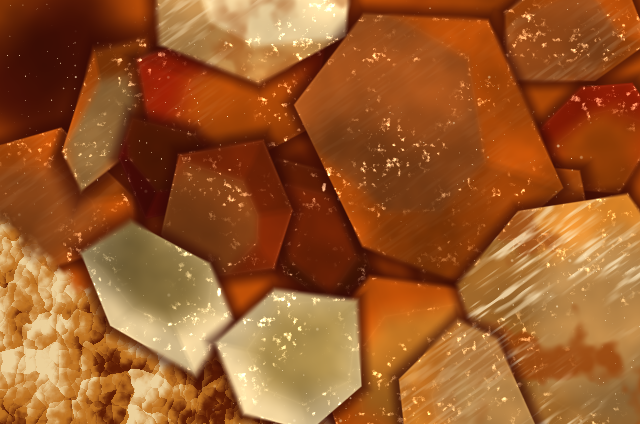
This texture is drawn by a Shadertoy shader. Its source:

```glsl
const float TAU = 6.2831853;
const vec3 UMBER = vec3(.2, .03, .015);
const vec3 RUST = vec3(.46, .14, .02);
const vec3 RED = vec3(.56, .11, .015);
const vec3 AMBER = vec3(.65, .27, .025);
const vec3 GOLD = vec3(.75, .45, .13);
const vec3 TAN = vec3(.68, .49, .26);
const vec3 PALE = vec3(.84, .74, .55);
const vec3 GLINT = vec3(1., .91, .74);

vec2 hash2(vec2 p) {
    vec3 q = fract(vec3(p.xyx) * vec3(.1031, .1030, .0973));
    q += dot(q, q.yzx + 33.33);
    return fract((q.xx + q.yz) * q.zy);
}

float noise(vec2 p) {
    vec2 cell = floor(p), f = fract(p);
    f = f * f * (3. - 2. * f);
    float low = mix(hash2(cell).x, hash2(cell + vec2(1, 0)).x, f.x);
    float high = mix(hash2(cell + vec2(0, 1)).x, hash2(cell + vec2(1, 1)).x, f.x);
    return mix(low, high, f.y);
}

vec2 turned(vec2 v, float angle) {
    float c = cos(angle), s = sin(angle);
    return vec2(c * v.x + s * v.y, c * v.y - s * v.x);
}

float fbm(vec2 p) {
    float sum = 0., weight = .53;
    for (int i = 0; i < 4; i++) {
        sum += weight * noise(p);
        p = turned(p, .6) * 2.03 + 7.3;
        weight *= .5;
    }
    return sum;
}

// Voronoi cell: offset to its centre and a random tone
vec3 grainCell(vec2 p) {
    vec2 base = floor(p), nearest = vec2(9), id = base;
    for (int y = -1; y <= 1; y++)
    for (int x = -1; x <= 1; x++) {
        vec2 cell = base + vec2(x, y), r = cell + hash2(cell) - p;
        if (dot(r, r) < dot(nearest, nearest)) { nearest = r; id = cell; }
    }
    return vec3(nearest, hash2(id + 17.).y);
}

// Fine broken scratches along one direction, gathered in patches
float scratches(vec2 p, float angle) {
    vec2 q = turned(p, angle);
    float fine = .5 * noise(q * vec2(26, 190)) + .5 * noise(q * vec2(13, 90));
    float gathered = smoothstep(.3, .6, fbm(q * vec2(4, 9) + 2.));
    return gathered * (.12 + .88 * smoothstep(.42, .78, fine));
}

// Sparse round specks
float specks(vec2 p, float scale, float share) {
    vec2 cell = floor(p * scale), f = fract(p * scale), h = hash2(cell + 51.);
    float radius = .06 + .16 * h.y * h.y;
    float spot = smoothstep(radius, radius * .2, length(f - .25 - .5 * h.yx));
    return spot * step(h.x, share) * (.3 + .6 * hash2(cell).y);
}

// Irregular six-sided crystal with an off-centre face; place holds centre and size
void crystal(inout vec3 col, vec2 p, vec4 place, float turn, float seed,
             vec3 rim, vec3 face, float blur, float gloss) {
    vec2 q = turned(p - place.xy, turn) / place.zw;
    float d = -9., next = -9., tone = 0., nextTone = 0.;
    for (int i = 0; i < 6; i++) {
        vec2 h = hash2(vec2(float(i) * 3. + 1., seed));
        float a = (float(i) + .5 * (h.x - .5)) * TAU / 6.;
        float side = dot(q, vec2(cos(a), sin(a))) - .88 - .2 * h.y;
        if (side > d) {
            next = d; nextTone = tone; d = side; tone = h.x;
        } else if (side > next) { next = side; nextTone = h.x; }
    }
    float unit = min(place.z, place.w), cloud = fbm(p * 5. + seed);
    float sideTone = mix(nextTone, tone, .5 + .5 * smoothstep(0., .06, d - next));
    vec2 lean = 1.1 * (hash2(vec2(seed, 4)) - .5);
    float bevel = d + dot(q, lean) + .3;
    float table = smoothstep(blur + .015, -blur - .015, bevel);
    vec3 body = mix(rim * (.8 + .4 * sideTone), face * (1. + .12 * q.y), table);
    body *= .62 + .74 * cloud;
    body = mix(body, AMBER * .9, gloss * smoothstep(.5, .62, fbm(p * 6.5)));
    float flecks = smoothstep(.6, .9, fbm(p * 85. + seed));
    float edge = .7 * exp(-abs(d * unit + .003) * 450.) + .4 * exp(-abs(bevel * unit) * 350.);
    float dusty = smoothstep(.45, .75, fbm(p * 9. + seed));
    body += GLINT * (flecks * (edge + .9 * dusty) + .13 * edge * cloud);
    body = mix(body, GLINT, gloss * scratches(p, .62));
    float soft = mix(.002, .01, smoothstep(.45, .65, fbm(p * 4. + 9.)));
    float shadow = .65 * smoothstep(.035, 0., d * unit);
    col = mix(mix(col, UMBER, shadow), body, smoothstep(soft, -soft, d * unit));
}

vec3 blurredGround(vec2 p) {
    vec2 warp = .15 * vec2(noise(p * 5.), noise(p * 5. + 8.));
    float light = fbm(p * 2.6 + warp) + .15 * p.x - .08;
    vec3 col = mix(RUST, AMBER * 1.05, smoothstep(.2, .55, light));
    float gloom = smoothstep(.33, .06, length(p + warp - vec2(.2, .92)));
    return mix(col, UMBER, gloom * .9) * (.72 + .56 * fbm(p * 5.));
}

vec3 sugaryGrains(vec2 p) {
    vec2 q = p + .03 * vec2(fbm(p * 25.), fbm(p * 25. + 5.));
    vec3 big = grainCell(q * 15.), small = grainCell(q * 38.);
    float light = .3 * big.z + .3 * small.z + .3 * (big.x - big.y + small.x);
    light += 1.8 * fbm(p * 8.) + .6 * fbm(p * 45.) - 1.05;
    vec3 col = mix(RUST * .8, GOLD, smoothstep(-.3, .3, light));
    return mix(col, PALE * 1.1, smoothstep(.3, 1., light));
}

void mainImage(out vec4 fragColor, in vec2 fragCoord) {
    vec2 p = fragCoord / iResolution.y;
    vec3 col = blurredGround(p), brown = vec3(.57, .28, .09), smoke = vec3(.5, .41, .22);

    // Amber and brown crystals at the back
    crystal(col, p, vec4(.1, .53, .22, .14), -.2, 41., AMBER, brown, .3, .06);
    crystal(col, p, vec4(1.36, .94, .16, .14), .3, 2., AMBER, brown, .1, .15);
    crystal(col, p, vec4(1.4, .67, .16, .11), .5, 44., RED, AMBER, .4, 0.);
    crystal(col, p, vec4(1.2, .45, .21, .15), .4, 47., AMBER, AMBER, .2, .05);
    crystal(col, p, vec4(.26, .74, .08, .19), -.4, 5., AMBER, TAN * .85, .2, .06);
    crystal(col, p, vec4(.55, .78, .22, .17), .1, 8., RED, AMBER, .3, .1);
    crystal(col, p, vec4(.59, .98, .22, .16), 0., 11., TAN, PALE * 1.1, .08, .45);
    crystal(col, p, vec4(.74, .46, .1, .18), .35, 14., RUST * .7, RUST, .1, 0.);
    crystal(col, p, vec4(.39, .6, .1, .11), .5, 17., UMBER * 1.5, RUST * .7, .1, 0.);
    crystal(col, p, vec4(1., .68, .27, .32), .4, 20., AMBER * 1.05, brown, .05, .04);
    crystal(col, p, vec4(.54, .5, .14, .17), -.3, 23., RUST, brown * .8, .15, 0.);

    // Grainy bank, then golden and scratched crystals
    float bank = p.y + .6 * p.x - .47 + .2 * (fbm(p * 12.) - .5);
    col = mix(col, sugaryGrains(p), smoothstep(.02, -.04, bank));
    crystal(col, p, vec4(.95, .15, .19, .2), .3, 26., AMBER * 1.1, GOLD * .95, .25, 0.);
    crystal(col, p, vec4(1.37, .25, .28, .29), .5, 29., GOLD, TAN, .2, .8);
    crystal(col, p, vec4(1.09, .06, .14, .16), .2, 32., GOLD, TAN, .2, .25);

    // Milky crystals in front
    crystal(col, p, vec4(.37, .31, .19, .125), -.8, 35., PALE, smoke, .4, 0.);
    crystal(col, p, vec4(.68, .15, .16, .16), .15, 38., PALE * .95, smoke * 1.3, .35, 0.);

    // Drifts of dust
    float dust = specks(p, 37., .1) + specks(turned(p, .5) + 3.7, 80., .14);
    col = mix(col, GLINT, dust * smoothstep(.35, .7, fbm(p * 6. + 3.)));
    fragColor = vec4(clamp(col, 0., 1.), 1.);
}
```
